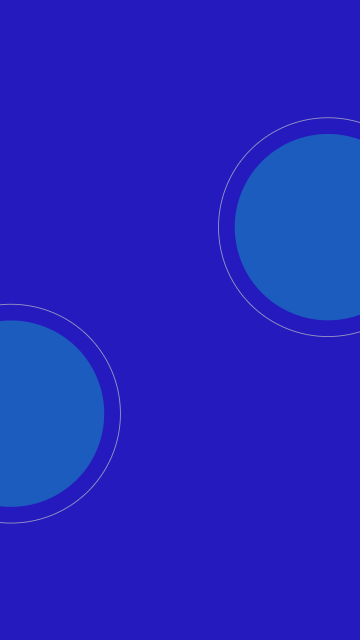
A WebGL 2 fragment shader for this background:

```glsl
#version 300 es
precision highp float;
// Flat blue background with two lighter discs, each inside a thin pale ring.

uniform vec2 u_resolution;
out vec4 fragColor;

const vec3 BASE_BLUE = vec3(0.145, 0.102, 0.745);
const vec3 DISC_BLUE = vec3(0.104, 0.362, 0.745);
const vec3 RING_PALE = vec3(0.600, 0.590, 0.770);

const float DISC_RADIUS = 0.2588;
const float RING_RADIUS = 0.3039;
const float RING_WIDTH = 0.0024;

// Share of a pixel lying inside a signed distance edge
float coverage(float dist, float pixel) {
    return clamp(0.5 - dist / pixel, 0.0, 1.0);
}

// Share of a pixel covered by a line, also when thinner than the pixel
float lineCoverage(float dist, float width, float pixel) {
    return coverage(dist - 0.5 * width, pixel) - coverage(dist + 0.5 * width, pixel);
}

// Paints a filled disc and its surrounding ring over a colour
vec3 paintRingedDisc(vec3 under, vec2 p, vec2 center, float pixel) {
    float radius = length(p - center);
    vec3 color = mix(under, DISC_BLUE, coverage(radius - DISC_RADIUS, pixel));
    return mix(color, RING_PALE, lineCoverage(radius - RING_RADIUS, RING_WIDTH, pixel));
}

void main() {
    // Canvas width is one unit
    float pixel = 1.0 / u_resolution.x;
    vec2 p = gl_FragCoord.xy * pixel;

    vec3 color = BASE_BLUE;
    color = paintRingedDisc(color, p, vec2(0.9109, 1.1468), pixel);
    color = paintRingedDisc(color, p, vec2(0.0306, 0.6287), pixel);

    fragColor = vec4(color, 1.0);
}
```
